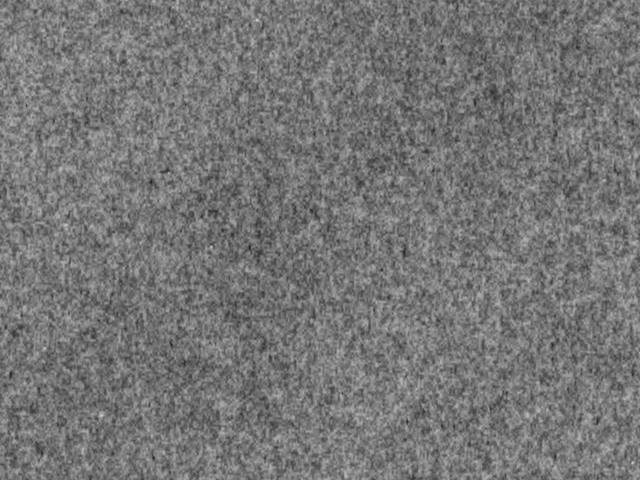
Reproduce this texture procedurally as a WebGL 2 fragment shader.

```glsl
#version 300 es
precision highp float;
// Grey felted paper: fine mottled grain with a slight vertical stretch,
// built from layered value noise, over soft clouds and a dim diagonal band.
// Sparse dark slits and a few bright specks are scattered on jittered grids.

#define MEAN_GREY 0.459
#define GRAIN_CONTRAST 0.074
#define FINE_SCALE vec2(255.0, 215.0)
#define MID_SCALE vec2(142.0, 118.0)
#define COARSE_SCALE vec2(58.0, 50.0)
#define FIBRE_SCALE vec2(165.0, 34.0)
#define BAND_DEPTH 0.034
#define SLIT_GRID 30.0
#define SLIT_SHARE 0.30
#define SPECK_GRID 22.0
#define SPECK_SHARE 0.05

uniform vec2 u_resolution;
out vec4 outColor;

// Integer hash of a cell and a layer seed, returned in 0..1.
float hash(vec2 cell, float seed) {
    uvec2 q = uvec2(ivec2(cell) + 4096);
    uint h = q.x * 1597334677u ^ q.y * 3812015801u ^ uint(seed) * 2798796415u;
    h = (h ^ (h >> 16)) * 2146121005u;
    h = (h ^ (h >> 15)) * 2221713035u;
    h ^= h >> 16;
    return float(h >> 8) / 16777216.0;
}

// Value noise scaled to about zero mean and unit deviation.
float noise(vec2 p, float seed) {
    vec2 cell = floor(p);
    vec2 f = fract(p);
    f = f * f * (3.0 - 2.0 * f);
    float low = mix(hash(cell, seed), hash(cell + vec2(1, 0), seed), f.x);
    float high = mix(hash(cell + vec2(0, 1), seed), hash(cell + vec2(1, 1), seed), f.x);
    return (mix(low, high, f.y) - 0.5) * 4.66;
}

vec2 rotate(vec2 p, float angle) {
    float c = cos(angle), s = sin(angle);
    return vec2(c * p.x - s * p.y, s * p.x + c * p.y);
}

// Soft elliptical marks, one at most per cell, kept inside the cell.
float marks(vec2 p, float grid, float share, vec2 radius, float seed) {
    vec2 cell = floor(p * grid);
    vec2 jitter = vec2(hash(cell, seed), hash(cell, seed + 1.0));
    vec2 offset = (fract(p * grid) - mix(vec2(0.3), vec2(0.7), jitter)) / grid;
    offset = rotate(offset, (hash(cell, seed + 2.0) - 0.5) * 0.5);
    vec2 size = radius * mix(0.6, 1.2, hash(cell, seed + 3.0));
    float strength = hash(cell, seed + 5.0);
    float present = step(hash(cell, seed + 4.0), share);
    return present * mix(0.25, 1.0, strength * strength) * exp(-dot(offset / size, offset / size));
}

// Grain from fine to coarse, with faint upright and level fibres.
float grain(vec2 p) {
    float g = 0.62 * noise(rotate(p, 0.06) * FINE_SCALE, 1.0);
    g += 0.58 * noise(rotate(p, -0.09) * MID_SCALE, 2.0);
    g += 0.29 * noise(rotate(p, 0.21) * COARSE_SCALE, 3.0);
    g += 0.24 * noise(p * FIBRE_SCALE, 4.0);
    g += 0.13 * noise(p * FIBRE_SCALE.yx, 5.0);
    return g;
}

// Slow changes of brightness across the sheet.
float shading(vec2 p) {
    vec2 across = normalize(vec2(-0.64, 0.77));
    float side = dot(p - vec2(0.62, 0.52), across);
    float band = exp(-side * side / 0.05);
    float lit = smoothstep(0.05, 0.55, side);
    float clouds = 0.006 * noise(p * 3.5, 6.0) + 0.008 * noise(rotate(p, 0.5) * 11.0, 7.0);
    return clouds + 0.012 * lit - BAND_DEPTH * (band - 0.42);
}

void main() {
    vec2 p = gl_FragCoord.xy / u_resolution.y;
    float grey = MEAN_GREY + shading(p) + GRAIN_CONTRAST * grain(p);
    grey -= 0.24 * marks(p, SLIT_GRID, SLIT_SHARE, vec2(0.0024, 0.0075), 10.0);
    grey -= 0.16 * marks(p + 0.37, SLIT_GRID * 1.3, SLIT_SHARE, vec2(0.0028, 0.0040), 20.0);
    grey += 0.36 * marks(p + 0.71, SPECK_GRID, SPECK_SHARE, vec2(0.0034, 0.0028), 30.0);
    outColor = vec4(vec3(clamp(grey, 0.0, 1.0)), 1.0);
}
```
